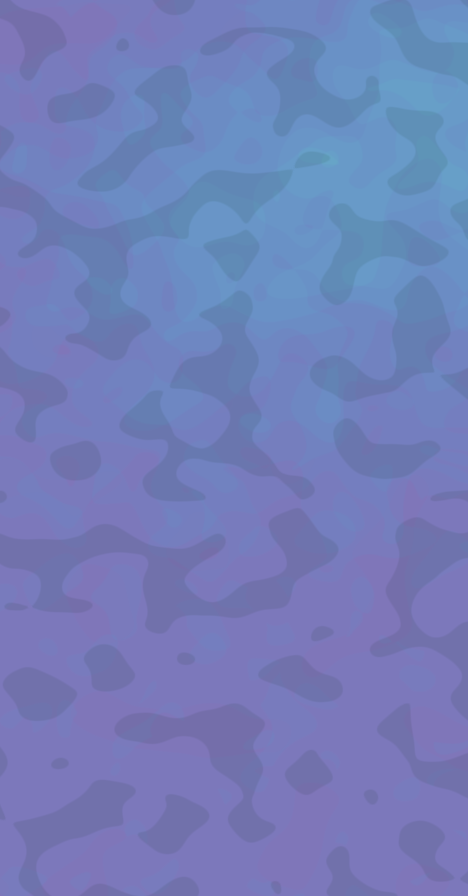
A Shadertoy shader for this background:

```glsl
// Flat, softly rounded patches in violet, blue and teal, like cut-paper camouflage.
// A broad glow plus gradient noise is posterised into tones along a colour ramp;
// a second noise field lays darker, slightly flattened blobs over them.

const float TAU = 6.2831853;

// Unit gradient with a pseudo-random direction for a lattice point
vec2 latticeGradient(vec2 cell) {
    vec3 h = fract(cell.xyx * vec3(0.1031, 0.1030, 0.0973));
    h += dot(h, h.yzx + 33.33);
    float angle = TAU * fract((h.x + h.y) * h.z);
    return vec2(cos(angle), sin(angle));
}

float gradientNoise(vec2 p) {
    vec2 cell = floor(p);
    vec2 f = p - cell;
    vec2 blend = f * f * f * (f * (f * 6.0 - 15.0) + 10.0);
    vec2 e = vec2(0.0, 1.0);
    float a = dot(latticeGradient(cell), f);
    float b = dot(latticeGradient(cell + e.yx), f - e.yx);
    float c = dot(latticeGradient(cell + e.xy), f - e.xy);
    float d = dot(latticeGradient(cell + e.yy), f - e.yy);
    return mix(mix(a, b, blend.x), mix(c, d, blend.x), blend.y);
}

// Elliptical bell that is 1 at its centre
float glow(vec2 p, vec2 centre, vec2 radius) {
    vec2 q = (p - centre) / radius;
    return exp(-dot(q, q));
}

// Smoothed threshold, about one pixel wide
float mask(float value, float threshold) {
    float w = clamp(fwidth(value), 0.0001, 0.3);
    return smoothstep(threshold - w, threshold + w, value);
}

// Round to whole steps with smoothed edges
float posterise(float value) {
    float w = clamp(fwidth(value), 0.0001, 0.4);
    return floor(value) + smoothstep(0.5 - w, 0.5 + w, fract(value));
}

// Violet (0) to teal (4)
vec3 toneRamp(float level) {
    vec3 violet = vec3(0.486, 0.472, 0.735);
    vec3 periwinkle = vec3(0.444, 0.505, 0.752);
    vec3 blue = vec3(0.415, 0.560, 0.775);
    vec3 sky = vec3(0.405, 0.610, 0.785);
    vec3 teal = vec3(0.402, 0.665, 0.775);
    vec3 col = mix(violet, periwinkle, clamp(level, 0.0, 1.0));
    col = mix(col, blue, clamp(level - 1.0, 0.0, 1.0));
    col = mix(col, sky, clamp(level - 2.0, 0.0, 1.0));
    return mix(col, teal, clamp(level - 3.0, 0.0, 1.0));
}

// Broad light: strongest at the upper right, fading down and to the left
float broadLight(vec2 p) {
    return 3.0 * glow(p, vec2(0.95, 1.64), vec2(0.42, 0.45))
         + 1.6 * glow(p, vec2(0.38, 1.48), vec2(0.36, 0.30))
         + 0.9 * glow(p, vec2(0.50, 1.05), vec2(0.50, 0.35)) - 0.12;
}

void mainImage(out vec4 fragColor, in vec2 fragCoord) {
    // Canvas width is one unit; the height is stretched to a fixed span
    vec2 p = fragCoord / iResolution.xy * vec2(1.0, 1.91);

    // Mild warp for irregular outlines
    vec2 warp = vec2(gradientNoise(p * 9.0 + 41.3), gradientNoise(p * 9.0 + 87.6));
    vec2 q = p + 0.025 * warp;

    // Two overlapping sets of flat patches
    float light = broadLight(p);
    float coarse = light + 1.5 * gradientNoise(q * vec2(6.5, 7.5) + 12.7);
    float fine = light + 1.5 * gradientNoise(q * vec2(9.0, 10.0) + 63.2);
    float level = 0.5 * (posterise(clamp(coarse, -0.4, 4.4) * 1.4)
                       + posterise(clamp(fine, -0.4, 4.4) * 1.4)) / 1.4;
    vec3 col = toneRamp(level);

    // Faint rosy patches in the violet areas
    float rosy = mask(gradientNoise(q * vec2(5.0, 6.0) + 29.4), 0.24);
    float violetArea = 1.0 - clamp(level, 0.0, 1.0);
    col += rosy * violetArea * vec3(0.012, -0.010, -0.008);

    // Dark blobs, wider than high
    float blobs = mask(gradientNoise(q * vec2(7.5, 10.5) + 150.8), 0.13);
    col *= mix(vec3(1.0), vec3(0.915, 0.935, 0.915), blobs);

    fragColor = vec4(col, 1.0);
}
```
